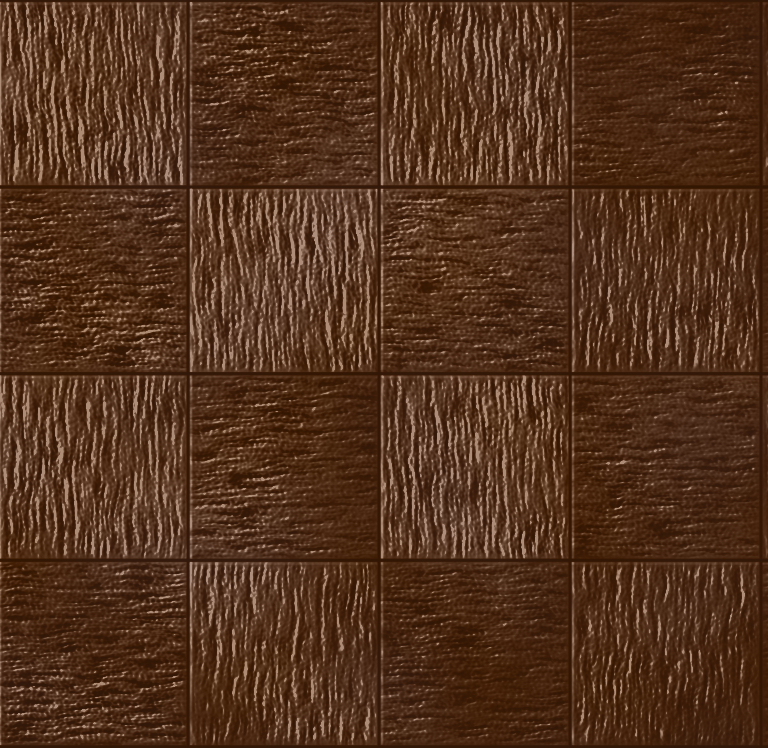
Reproduce this texture procedurally as a WebGL 2 fragment shader.

```glsl
#version 300 es
precision highp float;
// Checkerboard of embossed brown leather tiles with alternating wood-like grain.

uniform vec2 u_resolution;
out vec4 fragColor;

const vec2 TILE_PITCH = vec2(0.2487, 0.2495);
const vec2 TILE_ORIGIN = vec2(-0.0025, 0.0015);
const vec3 BROWN_TINT = vec3(0.0, 0.132, 0.217);
const vec2 LIGHT_DIR = vec2(-0.94, 0.34);

float hash(vec2 p) {
    vec3 q = fract(p.xyx * vec3(0.1031, 0.1030, 0.0973));
    q += dot(q, q.yzx + 33.33);
    return fract((q.x + q.y) * q.z);
}

float cornerSlope(vec2 cell, vec2 offset) {
    float angle = 6.28319 * hash(cell);
    return dot(vec2(cos(angle), sin(angle)), offset);
}

float gradientNoise(vec2 p) {
    vec2 i = floor(p), f = p - i;
    vec2 w = f * f * f * (f * (f * 6.0 - 15.0) + 10.0);
    vec2 e = vec2(1.0, 0.0);
    float low = mix(cornerSlope(i, f), cornerSlope(i + e.xy, f - e.xy), w.x);
    float high = mix(cornerSlope(i + e.yx, f - e.yx), cornerSlope(i + e.xx, f - e.xx), w.x);
    return mix(low, high, w.y);
}

// Height of the wrinkled grain; g.x runs across the ridges, g.y along them
float grainHeight(vec2 g, float seed) {
    vec2 shift = vec2(211.0, 97.0) * seed + 20.0;
    float across = g.x + 0.022 * gradientNoise(g * vec2(4.0, 5.0) + shift);
    across += (seed - 0.5) * 0.08 * g.y;
    float ridges = gradientNoise(vec2(across * 35.0, g.y * 4.5) + shift);
    float wrinkles = gradientNoise(vec2(across * 58.0, g.y * 14.0) + shift.yx);
    vec2 skewed = vec2(across * 52.0 + g.y * 25.0, g.y * 42.0 - across * 29.0);
    float beads = gradientNoise(skewed + shift * 1.7);
    return ridges + 0.5 * wrinkles + 0.36 * beads;
}

float tileHeight(vec2 q, float upright, float seed) {
    return grainHeight(mix(q.yx, q, upright), seed);
}

// Soft band of a given half width around a centre
float band(float x, float centre, float halfWidth, float soft) {
    return 1.0 - smoothstep(halfWidth - soft, halfWidth + soft, abs(x - centre));
}

// Maps a relief value to a brown that pales towards a satin gloss
vec3 leatherColour(float relief, float warmth) {
    float tone = 0.182 + 0.11 * exp(0.66 * clamp(relief, -3.5, 2.3));
    vec3 tint = BROWN_TINT + vec3(0.0, 0.3, 1.0) * warmth;
    return max(vec3(tone) - tint * min(1.0, tone / 0.25), 0.0);
}

void main() {
    vec2 uv = gl_FragCoord.xy / u_resolution;
    float soft = max(0.0012, 0.8 / u_resolution.y);

    // Tile layout: grain direction flips on each neighbour
    vec2 grid = (uv - TILE_ORIGIN) / TILE_PITCH;
    vec2 tile = floor(grid);
    vec2 q = grid - tile;
    float upright = mod(tile.x + tile.y, 2.0);
    float seed = hash(tile + 7.3);

    // Relief lit from the left, with short glints on the steepest flanks
    float height = tileHeight(q, upright, seed);
    float towardsLight = tileHeight(q + LIGHT_DIR * 0.012, upright, seed);
    float slope = height - towardsLight;
    float grooves = smoothstep(0.1, 0.5, -height);
    float sparkle = 0.8 + 1.5 * gradientNoise(grid * vec2(33.0, 21.0) + 5.0);
    float relief = slope * mix(3.2, 1.9, upright) + height * 1.0;
    relief += max(sparkle, 0.0) * smoothstep(0.15, 0.6, slope) * 1.7;
    relief -= grooves * mix(1.6, 0.7, upright);

    // Uneven gloss: stronger at the left, calmer in flat-grained tiles
    float patches = gradientNoise(uv * 8.0 + 31.0);
    float gloss = (0.85 + 0.3 * seed) * (1.0 + 0.7 * patches);
    gloss *= mix(1.15, mix(0.65, 1.0, upright), uv.x);
    vec2 inset = min(q, 1.0 - q) * TILE_PITCH;
    float flatRim = smoothstep(0.001, 0.014, min(inset.x, inset.y));
    relief *= gloss * mix(0.25, 1.0, flatRim);

    // Broad light and dark drift, dimming towards the corners
    vec2 fromCentre = uv - 0.5;
    relief += mix(0.0, 0.32, upright) + 0.4 * (seed - 0.5) - 0.3 * fromCentre.x;
    relief += 0.75 * gradientNoise(uv * 5.0 + 3.0);
    relief += 0.2 - 1.0 * dot(fromCentre, fromCentre);

    // Pressed seams: a dark crease with a lit lip beside it
    vec2 fromSeam = (q - step(0.5, q)) * TILE_PITCH;
    float wear = 0.9 + 0.8 * gradientNoise(vec2(uv.y * 60.0, tile.x * 9.0 + 0.4));
    wear *= step(tile.x, 3.5);
    relief += 1.6 * wear * band(fromSeam.x, 0.0024, 0.0019, soft);
    relief += 0.6 * band(fromSeam.y, -0.0045, 0.0016, soft);
    relief = mix(relief, -3.5, 0.85 * band(fromSeam.x, -0.0014, 0.0015, soft));
    relief = mix(relief, -3.5, 0.85 * band(fromSeam.y, 0.0, 0.0018, soft));

    // Ochre and plum stains shift the hue slightly
    float warmth = 0.045 * gradientNoise(uv * 6.0 + 50.0);
    fragColor = vec4(leatherColour(relief, warmth), 1.0);
}
```
